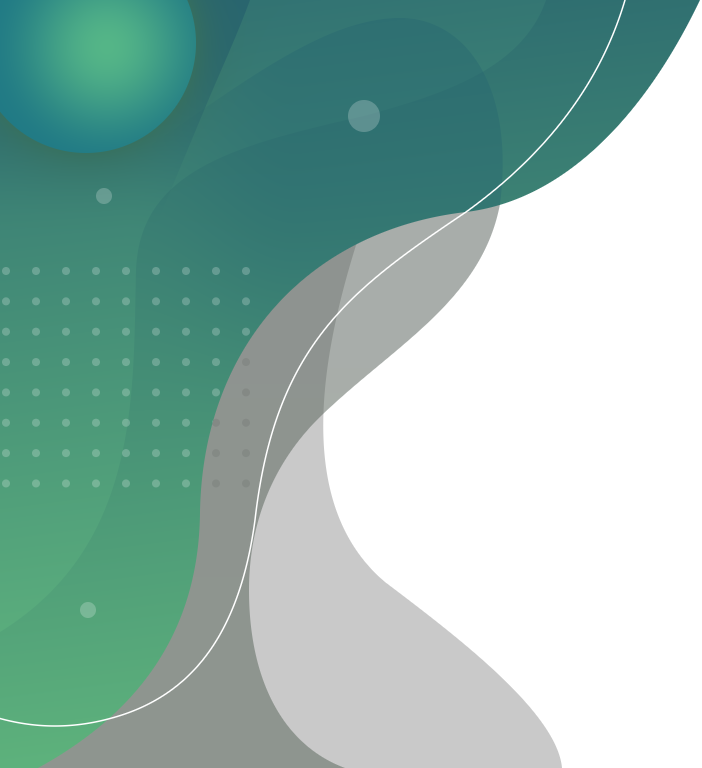
Write a Shadertoy shader that draws this background.

```glsl
// Layered wavy background: a green gradient sheet over two translucent grey waves.
// Each wave edge is a chain of cubic curves, solved for height by bisection;
// a shaded ball, faint bubbles, a dot grid and a thin white thread lie on top.

#define ARTBOARD 768.0
#define GREEN_TOP vec3(0.165, 0.405, 0.435)
#define GREEN_BOTTOM vec3(0.365, 0.695, 0.485)
#define DEEP_TEAL vec3(0.14, 0.37, 0.43)
#define PALE_GREY vec3(0.788)
#define WAVE_GREY vec3(0.345, 0.37, 0.36)
#define WAVE_ALPHA 0.52
#define SPOT_ALPHA 0.22
#define DOT_PITCH vec2(30.0, 30.35)
#define THREAD_WIDTH 1.5

float pixelSize;

// Coverage of a shape from its signed distance.
float fill(float dist) {
    return clamp(0.5 - dist / pixelSize, 0.0, 1.0);
}

// Signed distance to a cubic curve that descends in y; positive on its right.
float edge(vec2 p, vec2 a, vec2 b, vec2 c, vec2 d) {
    vec2 k1 = 3.0 * (b - a);
    vec2 k2 = 3.0 * (a - 2.0 * b + c);
    vec2 k3 = d - a + 3.0 * (b - c);
    float lo = 0.0, hi = 1.0;
    for (int i = 0; i < 15; i++) {
        float mid = 0.5 * (lo + hi);
        float y = a.y + mid * (k1.y + mid * (k2.y + mid * k3.y));
        if (y < p.y) lo = mid; else hi = mid;
    }
    float t = 0.5 * (lo + hi);
    vec2 onCurve = a + t * (k1 + t * (k2 + t * k3));
    vec2 tangent = normalize(k1 + t * (2.0 * k2 + 3.0 * t * k3));
    return dot(p - onCurve, vec2(tangent.y, -tangent.x));
}

float greenEdge(vec2 p) {
    if (p.y < 212.0) return edge(p, vec2(700, 0), vec2(645, 115), vec2(565, 200), vec2(466, 212));
    if (p.y < 512.0) return edge(p, vec2(466, 212), vec2(310, 230), vec2(203, 345), vec2(200, 512));
    return edge(p, vec2(200, 512), vec2(199, 630), vec2(140, 712), vec2(38, 768));
}

float darkWaveEdge(vec2 p) {
    if (p.y < 204.0) return edge(p, vec2(400, 18), vec2(465, 18), vec2(515, 85), vec2(500, 204));
    if (p.y < 415.0) return edge(p, vec2(500, 204), vec2(482, 300), vec2(395, 345), vec2(322, 415));
    if (p.y < 590.0) return edge(p, vec2(322, 415), vec2(275, 460), vec2(249, 520), vec2(249, 590));
    return edge(p, vec2(249, 590), vec2(249, 680), vec2(283, 745), vec2(345, 768));
}

float paleWaveEdge(vec2 p) {
    if (p.y < 582.0) return edge(p, vec2(357, 242), vec2(315, 375), vec2(300, 510), vec2(385, 582));
    return edge(p, vec2(385, 582), vec2(455, 635), vec2(557, 712), vec2(562, 768));
}

float sheenEdge(vec2 p) {
    if (p.y < 116.0) return edge(p, vec2(546, 0), vec2(522, 70), vec2(440, 95), vec2(364, 116));
    if (p.y < 270.0) return edge(p, vec2(364, 116), vec2(230, 146), vec2(140, 172), vec2(136, 270));
    return edge(p, vec2(136, 270), vec2(133, 395), vec2(140, 545), vec2(0, 632));
}

float thread(vec2 p) {
    if (p.x < 110.0 && p.y > 600.0) {
        float u = (p.x - 55.0) / 55.0;
        return (p.y - 726.0 + 7.5 * u * u) / length(vec2(1.0, 0.27 * u));
    }
    if (p.y < 212.0) return edge(p, vec2(625, 0), vec2(600, 85), vec2(545, 155), vec2(466, 212));
    if (p.y < 520.0) return edge(p, vec2(466, 212), vec2(350, 290), vec2(275, 345), vec2(255, 520));
    return edge(p, vec2(255, 520), vec2(240, 630), vec2(195, 696), vec2(110, 718.5));
}

// Green sheet with its lighter sheen, dark fold and shaded corner.
vec3 greenSheet(vec2 p, float darkWave) {
    float rise = (p.y + 0.13 * p.x) / ARTBOARD;
    vec3 color = mix(GREEN_TOP, GREEN_BOTTOM, clamp(rise, 0.0, 1.0));
    color += vec3(0.022, 0.032, 0.012) * fill(sheenEdge(p));

    float crest = edge(p, vec2(400, 18), vec2(340, 18), vec2(275, 60), vec2(205, 108));
    float fold = darkWave * fill(-crest) * smoothstep(120.0, 300.0, p.x);
    color = mix(color, vec3(0.15, 0.40, 0.44), 0.42 * fold * smoothstep(480.0, 160.0, p.y));

    float crease = edge(p, vec2(250, 0), vec2(236, 38), vec2(220, 72), vec2(205, 108));
    float corner = fill(crease) * smoothstep(230.0, 40.0, p.y);
    return mix(color, DEEP_TEAL, 0.7 * corner);
}

void mainImage(out vec4 fragColor, in vec2 fragCoord) {
    pixelSize = ARTBOARD / iResolution.y;
    vec2 p = vec2(fragCoord.x, iResolution.y - fragCoord.y) * pixelSize;

    // Grey waves on white
    float darkWave = fill(darkWaveEdge(p));
    vec3 color = mix(vec3(1.0), PALE_GREY, fill(paleWaveEdge(p)));
    vec3 waveTint = WAVE_GREY + vec3(0.0, 0.03, -0.01) * p.y / ARTBOARD;
    color = mix(color, waveTint, WAVE_ALPHA * darkWave);

    // Green sheet
    float sheet = fill(greenEdge(p));
    color = mix(color, greenSheet(p, darkWave), sheet);

    // Ball with an olive halo
    float ball = length(p - vec2(86, 43)) - 110.0;
    float halo = exp(-max(ball, 0.0) / 20.0);
    color = mix(color, vec3(0.22, 0.44, 0.36), 0.8 * halo * sheet);
    float shade = smoothstep(0.0, 1.0, length(p - vec2(107, 47)) / 122.0);
    color = mix(color, mix(vec3(0.33, 0.71, 0.53), vec3(0.13, 0.48, 0.52), shade), fill(ball));

    // Dot grid: pale on green, slightly dark on grey
    vec2 cell = clamp(round((p - vec2(6, 271)) / DOT_PITCH), vec2(0), vec2(8, 7));
    float dots = fill(length(p - vec2(6, 271) - cell * DOT_PITCH) - 4.0);
    color = mix(color, vec3(sheet), dots * mix(0.07, SPOT_ALPHA, sheet));

    // Bubbles
    float bubbles = min(length(p - vec2(364, 116)) - 16.0,
                        min(length(p - vec2(104, 196)), length(p - vec2(88, 610))) - 8.0);
    color = mix(color, vec3(1.0), SPOT_ALPHA * fill(bubbles));

    // White thread
    color = mix(color, vec3(1.0), fill(abs(thread(p)) - 0.5 * THREAD_WIDTH));
    fragColor = vec4(color, 1.0);
}
```
